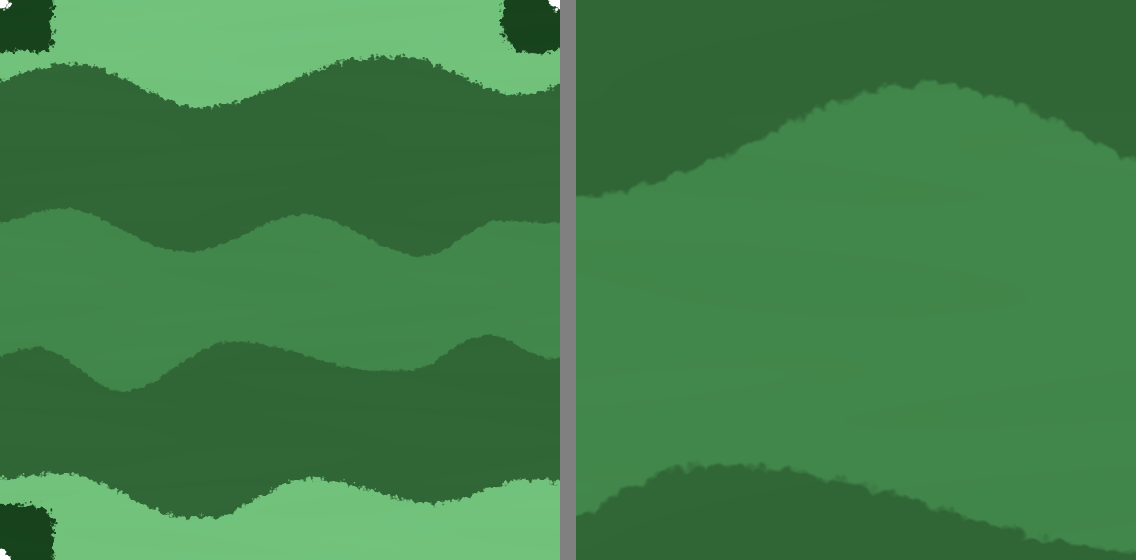
Left: the whole. Right: its middle third, enlarged.
This pattern is drawn by a WebGL 2 fragment shader. Its source:

```glsl
#version 300 es
precision highp float;
// Rolling green bands with frayed painterly edges and dark blots in three corners.
// Each edge is a chain of smooth slopes; two scales of cellular noise roughen it,
// and rounded boxes with pale tips form the corner blots.

uniform vec2 u_resolution;
out vec4 fragColor;

const vec3 LEAF  = vec3(0.19, 0.40, 0.21);
const vec3 MOSS  = vec3(0.255, 0.525, 0.29);
const vec3 MINT  = vec3(0.445, 0.76, 0.485);
const vec3 PINE  = vec3(0.09, 0.26, 0.11);
const vec3 PAPER = vec3(1.0);

vec2 hash2(vec2 cell) {
    vec2 q = vec2(dot(cell, vec2(127.1, 311.7)), dot(cell, vec2(269.5, 183.3)));
    return fract(sin(q) * 43758.5);
}

// Distance to the nearest scattered point.
float cellular(vec2 p) {
    vec2 cell = floor(p), local = fract(p);
    float nearest = 2.0;
    for (int y = -1; y <= 1; y++)
        for (int x = -1; x <= 1; x++) {
            vec2 offset = vec2(x, y);
            vec2 d = offset + hash2(cell + offset) - local;
            nearest = min(nearest, dot(d, d));
        }
    return sqrt(nearest);
}

// Ragged displacement, centred near zero.
float fray(vec2 p) {
    return 0.65 * (cellular(p * 75.0) - 0.45) + 0.4 * (cellular(p * 170.0 + 7.3) - 0.45);
}

// Smooth change of height between two positions.
float slope(float x, float start, float end, float height) {
    return height * smoothstep(start, end, x);
}

float crownEdge(float x) {
    return 0.838 + slope(x, -0.08, 0.12, 0.048) + slope(x, 0.13, 0.36, -0.078)
        + slope(x, 0.36, 0.67, 0.090) + slope(x, 0.72, 0.925, -0.068)
        + slope(x, 0.925, 1.05, 0.030);
}

float upperEdge(float x) {
    return 0.595 + slope(x, -0.04, 0.11, 0.033) + slope(x, 0.11, 0.33, -0.078)
        + slope(x, 0.335, 0.545, 0.067) + slope(x, 0.54, 0.755, -0.075)
        + slope(x, 0.755, 0.89, 0.063) + slope(x, 0.90, 1.0, -0.004);
}

float lowerEdge(float x) {
    return 0.354 + slope(x, -0.04, 0.065, 0.026) + slope(x, 0.065, 0.22, -0.079)
        + slope(x, 0.22, 0.41, 0.088) + slope(x, 0.423, 0.677, -0.051)
        + slope(x, 0.73, 0.866, 0.063) + slope(x, 0.872, 0.985, -0.040);
}

float footEdge(float x) {
    return 0.146 + slope(x, 0.0, 0.105, 0.008) + slope(x, 0.11, 0.34, -0.078)
        + slope(x, 0.37, 0.553, 0.069) + slope(x, 0.56, 0.768, -0.043)
        + slope(x, 0.78, 0.95, 0.043) + slope(x, 0.957, 1.0, -0.005);
}

float roundedBox(vec2 p, vec2 halfSize, float radius) {
    vec2 q = abs(p) - halfSize + radius;
    return length(max(q, 0.0)) + min(max(q.x, q.y), 0.0) - radius;
}

// Soft coverage: 1 where the distance is negative.
float cover(float dist, float softness) {
    return 1.0 - smoothstep(-softness, softness, dist);
}

void main() {
    vec2 p = gl_FragCoord.xy / u_resolution;
    float pixel = 1.0 / min(u_resolution.x, u_resolution.y);
    float soft = max(0.0022, pixel);
    float rough = fray(p);

    // Bands, painted from the top down
    vec3 color = MINT;
    color = mix(color, LEAF, cover(p.y - crownEdge(p.x) + 0.018 * rough, soft));
    color = mix(color, MOSS, cover(p.y - upperEdge(p.x) + 0.010 * rough, soft));
    color = mix(color, LEAF, cover(p.y - lowerEdge(p.x) + 0.010 * rough, soft));
    color = mix(color, MINT, cover(p.y - footEdge(p.x) + 0.018 * rough, soft));

    // Corner blots: lower left, upper left, upper right
    for (int i = 0; i < 3; i++) {
        vec2 corner = vec2(i / 2, min(i, 1));
        vec2 fromCorner = p - corner;
        vec2 size = vec2(0.097, 0.096) + 0.008 * (hash2(corner + 3.0) - 0.5);
        float bulge = 0.004 * sin(70.0 * p.x + 2.0 * float(i)) * sin(60.0 * p.y);
        float blot = roundedBox(fromCorner, size, 0.032) + bulge + 0.020 * rough;
        color = mix(color, PINE, cover(blot, soft));
        float tip = length(fromCorner) - 0.018 + 0.018 * rough;
        color = mix(color, PAPER, cover(tip, soft));
    }

    // Faint brushed streaks
    color += 0.003 * sin(9.0 * p.x + 3.0 * sin(23.0 * p.y)) * sin(47.0 * p.y);
    fragColor = vec4(color, 1.0);
}
```
